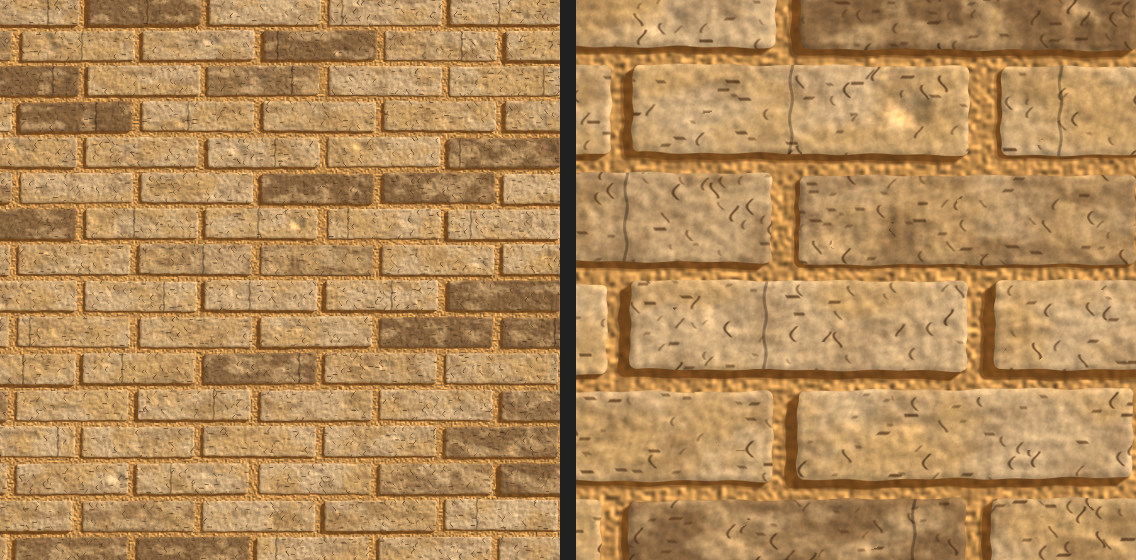
Left, the full canvas; right, a detail of the centre.
Reproduce this texture procedurally as a Shadertoy shader.

```glsl
// Weathered buff brick wall in running bond, sandy mortar, low sun from the upper right.

const vec2 COUNT = vec2(4.63, 15.5);           // bricks across, courses down
const float COURSE_SHIFT = 0.217;              // part of the first course above the canvas
const float EVEN_START = 0.693, ODD_START = 0.148;
const float DRIFT = 0.012, BOW = 0.0065;       // lean and sag of the laying
const vec2 HALF_BRICK = vec2(0.1, 0.0265);
const float CORNER = 0.004, EDGE_WEAR = 0.0008;
const vec2 TO_LIGHT = vec2(0.0085, -0.0062);   // y points down; length is the shadow reach
const int SHADOW_STEPS = 6;
const float PIT_GRID = 88.0, PIT_CHANCE = 0.62;

const vec3 PALE = vec3(0.82, 0.68, 0.50);
const vec3 HONEY = vec3(0.80, 0.63, 0.40);
const vec3 TAN = vec3(0.69, 0.54, 0.36);
const vec3 SOOT = vec3(0.47, 0.34, 0.21);
const vec3 PIT = vec3(0.33, 0.22, 0.12);
const vec3 MORTAR = vec3(0.76, 0.55, 0.30);
const vec3 SHADOW = vec3(0.42, 0.25, 0.09);

struct Brick { vec2 id; vec2 local; float dist; };

float hash(vec2 p) {
    vec3 q = fract(vec3(p.xyx) * 0.1031);
    q += dot(q, q.yzx + 33.33);
    return fract((q.x + q.y) * q.z);
}

vec2 hash2(vec2 p) { return vec2(hash(p), hash(p + 57.3)); }

float noise(vec2 p) {
    vec2 i = floor(p), f = fract(p);
    f = f * f * (3.0 - 2.0 * f);
    return mix(mix(hash(i), hash(i + vec2(1, 0)), f.x),
               mix(hash(i + vec2(0, 1)), hash(i + vec2(1, 1)), f.x), f.y);
}

float fbm(vec2 p) {
    float sum = 0.0, amp = 0.533;
    for (int i = 0; i < 4; i++) {
        sum += amp * noise(p);
        p = mat2(1.6, 1.2, -1.2, 1.6) * p + 7.1;
        amp *= 0.5;
    }
    return sum;
}

float boxDistance(vec2 p, vec2 halfSize, float radius) {
    vec2 q = abs(p) - halfSize + radius;
    return length(max(q, 0.0)) + min(max(q.x, q.y), 0.0) - radius;
}

// Nearest brick: its cell, position inside it and distance to its worn outline
Brick brickAt(vec2 p) {
    vec2 q = p + vec2(DRIFT * p.y, BOW * sin(3.14159 * p.y));
    q = q * COUNT + vec2(0.0, COURSE_SHIFT);
    float course = floor(q.y);
    q.x -= mix(EVEN_START, ODD_START, mod(course, 2.0));
    vec2 id = floor(q);
    vec2 local = (fract(q) - 0.5) / COUNT;
    local -= (hash2(id + 3.7) - 0.5) * vec2(0.004, 0.0025);
    local.y += local.x * (hash(id + 9.1) - 0.5) * 0.018;
    float wear = sin(p.x * 190.0 + id.y * 3.0) + sin(p.x * 83.0 + p.y * 240.0 + id.x) + sin(p.y * 410.0);
    return Brick(id, local, boxDistance(local, HALF_BRICK, CORNER) + EDGE_WEAR * 0.45 * wear);
}

// Cellular scatter of short upright and level nicks; returns coverage
float pits(vec2 p, float density, float soft) {
    vec2 q = p * PIT_GRID, cell = floor(q);
    float cover = 0.0;
    for (int y = -1; y <= 1; y++)
    for (int x = -1; x <= 1; x++) {
        vec2 c = cell + vec2(x, y), r = hash2(c), s = hash2(c + 21.9);
        vec2 d = q - c - r;
        d.x += 0.2 * sin(d.y * 5.0 + s.x * 6.0);
        vec2 size = s.x < 0.55 ? vec2(0.07, 0.12 + 0.32 * s.y) : vec2(0.12 + 0.25 * s.y, 0.08);
        float nick = 1.0 - smoothstep(-soft, soft, boxDistance(d, size, 0.06));
        cover = max(cover, nick * step(hash(c + 5.3), density) * (0.45 + 0.55 * s.y));
    }
    return cover;
}

vec3 brickColor(Brick b, vec2 p, float px) {
    float tone = hash(b.id + 14.2), dark = smoothstep(0.5, 1.0, tone);
    float patches = fbm(p * vec2(22.0, 30.0) + b.id * 5.0), smudge = fbm(p * vec2(38.0, 62.0) - b.id * 3.0);
    vec3 col = mix(PALE, HONEY, smoothstep(0.35, 0.65, patches));
    col = mix(col, TAN, clamp(0.25 * tone + 0.6 * dark, 0.0, 1.0));
    float rim = smoothstep(-0.014, -0.001, b.dist);
    col = mix(col, SOOT, smoothstep(0.46, 0.78, smudge + 0.2 * dark + 0.06 * rim) * (0.35 + 0.5 * dark));
    col = mix(col, PALE, rim * (1.0 - dark) * 0.3);

    // Round thumb dents, lit on the far rim
    for (int i = 0; i < 2; i++) {
        vec2 seed = b.id + 31.0 * float(i + 1);
        vec2 d = b.local - (hash2(seed) - 0.5) * vec2(0.16, 0.03);
        float r = length(d * vec2(0.8, 1.1)) / mix(0.006, 0.012, hash(seed + 2.0));
        col *= 1.0 - 0.28 * dot(d, normalize(TO_LIGHT)) / 0.01 * exp(-r * r * r * r);
    }
    // Nicks, and a hairline crack on some bricks
    col = mix(col, PIT, 0.85 * pits(p, PIT_CHANCE * (0.45 + 0.7 * smudge + 0.2 * dark), max(0.07, px * PIT_GRID * 0.7)));
    float crack = abs(b.local.x - (hash(b.id + 44.0) - 0.5) * 0.16 + 0.0008 * sin(b.local.y * 280.0));
    col *= 1.0 - 0.3 * step(0.5, hash(b.id + 45.0)) * (1.0 - smoothstep(0.0004, 0.0008 + px, crack));
    // Surface grain and bevelled edge
    col *= 1.0 + 0.4 * (fbm(p * 190.0) - fbm(p * 190.0 + vec2(0.6, -0.6)));
    float facing = boxDistance(b.local + 0.2 * TO_LIGHT, HALF_BRICK, CORNER) - boxDistance(b.local, HALF_BRICK, CORNER);
    return col * (1.0 + 110.0 * facing * smoothstep(-0.0045, -0.0005, b.dist));
}

void mainImage(out vec4 fragColor, in vec2 fragCoord) {
    vec2 p = fragCoord / iResolution.xy;
    p.y = 1.0 - p.y;
    float px = 1.0 / iResolution.y;
    Brick b = brickAt(p);

    // Mortar with sandy grain
    vec3 mortar = MORTAR * (0.85 + 0.3 * fbm(p * 130.0));
    mortar *= 1.0 + 0.55 * (noise(p * 330.0) - noise(p * 330.0 + vec2(0.7, -0.7)));

    // Shadow thrown by bricks; each stands out by its own amount
    float shade = 0.0;
    for (int i = 1; i <= SHADOW_STEPS; i++) {
        float t = float(i) / float(SHADOW_STEPS);
        Brick caster = brickAt(p + TO_LIGHT * t);
        float reach = mix(0.45, 1.15, hash(caster.id + 71.0));
        float hit = 1.0 - smoothstep(-0.0008, 0.0012, caster.dist);
        shade = max(shade, hit * (1.0 - smoothstep(reach - 0.15, reach + 0.15, t)));
    }
    mortar = mix(mortar, SHADOW * (0.85 + 0.3 * noise(p * 250.0)), 0.9 * shade);

    float face = 1.0 - smoothstep(-0.75 * px, 0.75 * px, b.dist);
    fragColor = vec4(clamp(mix(mortar, brickColor(b, p, px), face), 0.0, 1.0), 1.0);
}
```
